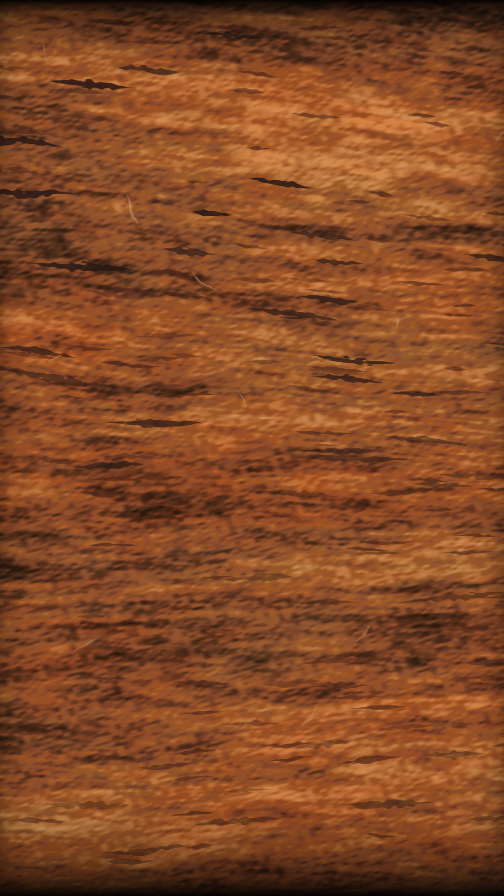
Give the GLSL for this texture, as a Shadertoy shader.

```glsl
// Polished reddish-brown wood with near-horizontal grain and shaded ends.
// Stretched value noise drives a colour ramp; scattered tapered dashes add
// dark pores and pale scratches. Lengths are fractions of the canvas height.

const vec3 PORE_BLACK   = vec3(0.15, 0.09, 0.08);
const vec3 PORE_BROWN   = vec3(0.29, 0.14, 0.09);
const vec3 DEEP_BROWN   = vec3(0.18, 0.10, 0.05);
const vec3 DARK_BROWN   = vec3(0.35, 0.19, 0.11);
const vec3 RED_BROWN    = vec3(0.48, 0.25, 0.14);
const vec3 MID_BROWN    = vec3(0.57, 0.31, 0.17);
const vec3 ORANGE_BROWN = vec3(0.62, 0.33, 0.14);
const vec3 GOLD         = vec3(0.71, 0.42, 0.21);
const vec3 PALE_GOLD    = vec3(0.82, 0.54, 0.30);
const vec3 SCRATCH      = vec3(0.80, 0.62, 0.46);

float hash(vec2 cell, float seed) {
    vec3 h = fract(cell.xyx * 0.1031 + seed * 0.1371);
    h += dot(h, h.yzx + 33.33);
    return fract((h.x + h.y) * h.z);
}

// Value noise centred on zero
float noise(vec2 p, float seed) {
    vec2 i = floor(p), f = fract(p);
    f = f * f * (3.0 - 2.0 * f);
    float low  = mix(hash(i, seed), hash(i + vec2(1, 0), seed), f.x);
    float high = mix(hash(i + vec2(0, 1), seed), hash(i + vec2(1, 1), seed), f.x);
    return mix(low, high, f.y) - 0.5;
}

// Clumped, ragged, tapered strokes; size holds half length and half width
float dashes(vec2 p, vec2 cell, vec2 size, float density, float spin, float seed, float blur) {
    vec2 home = floor(p / cell);
    float ragged = 1.0 + 1.5 * noise(p * vec2(150.0, 330.0), seed);
    float ink = 0.0;
    for (int y = -1; y <= 1; y++)
    for (int x = -1; x <= 1; x++) {
        vec2 id = home + vec2(x, y);
        float clump = 1.0 + 1.8 * noise(id * vec2(0.4, 0.3), seed + 5.0);
        if (hash(id, seed) > density * clump) continue;
        vec2 q = p - (id + vec2(hash(id, seed + 1.0), hash(id, seed + 2.0))) * cell;
        float angle = spin * (hash(id, seed + 3.0) - 0.5);
        q = mat2(cos(angle), -sin(angle), sin(angle), cos(angle)) * q;
        float scale = mix(0.35, 1.0, hash(id, seed + 4.0));
        float along = q.x / (size.x * scale);
        float width = size.y * mix(0.6, 1.0, scale) * (1.0 - along * along) * ragged;
        float mark = 1.0 - smoothstep(-blur, blur, abs(q.y) - width);
        ink = max(ink, mark * mix(0.55, 1.0, hash(id, seed + 6.0)));
    }
    return ink;
}

// Sum of grain layers, with a spread of about one around zero
float grainTone(vec2 g, vec2 p) {
    float tone = 0.12 + 0.38 * cos(6.2832 * (g.y - 0.48) / 0.38);
    tone += 1.7 * noise(g * vec2(2.5, 14.0), 1.0);
    tone += 2.1 * noise(g * vec2(6.0, 52.0), 2.0);
    tone += 1.9 * noise(g * vec2(17.0, 125.0), 3.0);
    tone += 1.6 * noise(g * vec2(45.0, 260.0), 4.0);
    vec2 fleck = vec2(p.x + 0.4 * p.y, p.y - 0.3 * p.x);
    tone += 1.9 * noise(fleck * vec2(130.0, 310.0), 5.0);
    return tone;
}

float ramp(float a, float b, float t) {
    return clamp((t - a) / (b - a), 0.0, 1.0);
}

vec3 woodColour(float tone) {
    vec3 c = mix(DEEP_BROWN, DARK_BROWN, ramp(-2.7, -1.4, tone));
    c = mix(c, RED_BROWN, ramp(-1.4, -0.7, tone));
    c = mix(c, MID_BROWN, ramp(-0.7, 0.0, tone));
    c = mix(c, ORANGE_BROWN, ramp(0.0, 0.7, tone));
    c = mix(c, GOLD, ramp(0.7, 1.5, tone));
    return mix(c, PALE_GOLD, ramp(1.5, 2.8, tone));
}

// Brightness that falls away near an edge
float edgeShade(float dist, float reach) {
    return 1.0 - exp(-max(dist, 0.0) / reach);
}

void mainImage(out vec4 fragColor, in vec2 fragCoord) {
    vec2 p = fragCoord / iResolution.y;
    float aspect = iResolution.x / iResolution.y;
    float blur = max(0.0008, 0.7 / iResolution.y);

    // Grain falls to the right above and rises slightly below
    float slope = mix(-0.04, 0.08, smoothstep(0.3, 0.65, p.y));
    vec2 g = p + vec2(0.0, slope * p.x);
    g.y += 0.012 * noise(p * vec2(7.0, 12.0), 8.0);
    g.y += 0.004 * noise(p * vec2(32.0, 45.0), 9.0);

    vec3 colour = woodColour(grainTone(g, p));
    float redness = noise(g * vec2(3.0, 11.0), 10.0) + noise(g * vec2(20.0, 90.0), 11.0);
    colour *= 1.0 + redness * vec3(0.03, -0.09, -0.16);

    // Pores: many small brown ones, fewer long black ones in the upper part
    float small = dashes(g, vec2(0.06, 0.018), vec2(0.034, 0.0026), 0.22, 0.08, 20.0, blur);
    float large = dashes(g, vec2(0.13, 0.04), vec2(0.065, 0.0042), 0.27, 0.06, 40.0, blur);
    colour = mix(colour, PORE_BROWN, 0.7 * small);
    colour = mix(colour, PORE_BLACK, large * mix(0.5, 0.88, smoothstep(0.4, 0.6, p.y)));

    // Rare pale scratches at any angle
    vec2 bent = p + 0.012 * vec2(noise(p * 45.0, 12.0), noise(p * 45.0, 13.0));
    float scratch = dashes(bent, vec2(0.09), vec2(0.02, 0.0012), 0.14, 3.0, 60.0, blur);
    colour = mix(colour, SCRATCH, 0.55 * scratch);

    // Shaded ends and faintly shaded sides
    float shade = edgeShade(1.0 - p.y, 0.022) * edgeShade(p.y, 0.036);
    shade *= 0.75 + 0.25 * edgeShade(min(p.x, aspect - p.x), 0.012);
    fragColor = vec4(colour * mix(0.04, 1.0, shade), 1.0);
}
```
